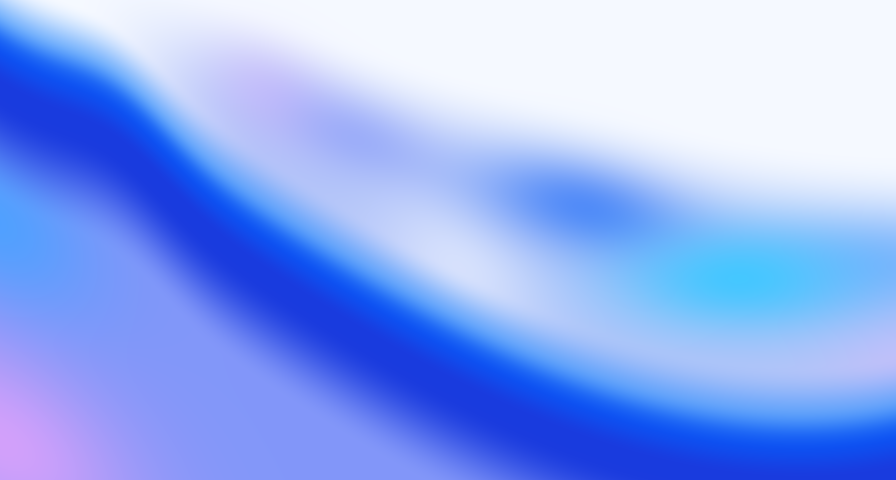
This background is drawn by a WebGL 1 fragment shader. Its source:

```glsl
precision highp float;

uniform vec2 u_resolution;

#define PAPER vec3(0.962, 0.976, 1.0)
#define HAZE vec3(0.70, 0.77, 0.975)
#define LILAC vec3(0.80, 0.74, 0.98)
#define PERIWINKLE vec3(0.51, 0.59, 0.975)
#define PINK vec3(0.84, 0.63, 0.98)
#define SKY vec3(0.30, 0.63, 1.0)
#define CYAN vec3(0.26, 0.78, 1.0)
#define CORNFLOWER vec3(0.30, 0.53, 0.97)
#define AZURE vec3(0.27, 0.59, 0.985)
#define ROYAL vec3(0.05, 0.32, 0.95)
#define DEEP vec3(0.10, 0.23, 0.87)

// Soft elliptical spot; slope shears its long axis up or down.
float glow(vec2 uv, vec2 center, vec2 radius, float slope) {
  vec2 q = uv - center;
  q.y -= slope * q.x;
  q /= radius;
  return exp(-dot(q, q));
}

// Height of the ribbon's darkest line, with a shoulder near the left.
float ribbonHeight(float x) {
  float shoulder = (x - 0.13) / 0.08;
  return 0.82 + x * (-1.316 + x * (-0.139 + x * 0.654))
       + 0.06 * exp(-shoulder * shoulder);
}

// Pale field above the ribbon with its floating spots.
vec3 upperField(vec2 uv) {
  float hazeTop = 1.10 + uv.x * (-0.90 + 0.36 * uv.x);
  float haze = 1.0 - smoothstep(-0.13, 0.11, uv.y - hazeTop);
  haze *= smoothstep(0.08, 0.30, uv.x);
  vec3 color = mix(PAPER, HAZE, haze);
  color = mix(color, LILAC, 0.75 * glow(uv, vec2(0.305, 0.80), vec2(0.07, 0.10), -0.6));
  color = mix(color, PERIWINKLE, 0.55 * glow(uv, vec2(0.40, 0.715), vec2(0.09, 0.085), -0.6));
  color = mix(color, PAPER, 0.55 * glow(uv, vec2(0.515, 0.45), vec2(0.09, 0.14), -0.7));
  color = mix(color, LILAC, 0.6 * glow(uv, vec2(1.02, 0.25), vec2(0.10, 0.12), 0.0));
  color = mix(color, CORNFLOWER, 0.95 * glow(uv, vec2(0.655, 0.565), vec2(0.115, 0.095), -0.4));
  color = mix(color, SKY, 0.5 * glow(uv, vec2(0.98, 0.45), vec2(0.14, 0.10), 0.1));
  return mix(color, CYAN, 0.97 * glow(uv, vec2(0.825, 0.42), vec2(0.13, 0.105), 0.0));
}

// Periwinkle field below the ribbon, lit from the left edge.
vec3 lowerField(vec2 uv) {
  vec3 color = mix(PERIWINKLE, SKY, 0.95 * glow(uv, vec2(-0.01, 0.54), vec2(0.11, 0.17), -0.8));
  return mix(color, PINK, 0.95 * glow(uv, vec2(0.0, 0.08), vec2(0.15, 0.20), -0.8));
}

void main() {
  vec2 uv = gl_FragCoord.xy / u_resolution;
  float d = uv.y - ribbonHeight(uv.x);

  // Blend through the ribbon from its lower side to its upper side.
  vec3 color = mix(lowerField(uv), DEEP, smoothstep(-0.24, -0.03, d));
  color = mix(color, ROYAL, smoothstep(0.0, 0.08, d));
  color = mix(color, AZURE, smoothstep(0.06, 0.15, d));
  color = mix(color, upperField(uv), smoothstep(0.09, 0.24, d));

  gl_FragColor = vec4(color, 1.0);
}
```
